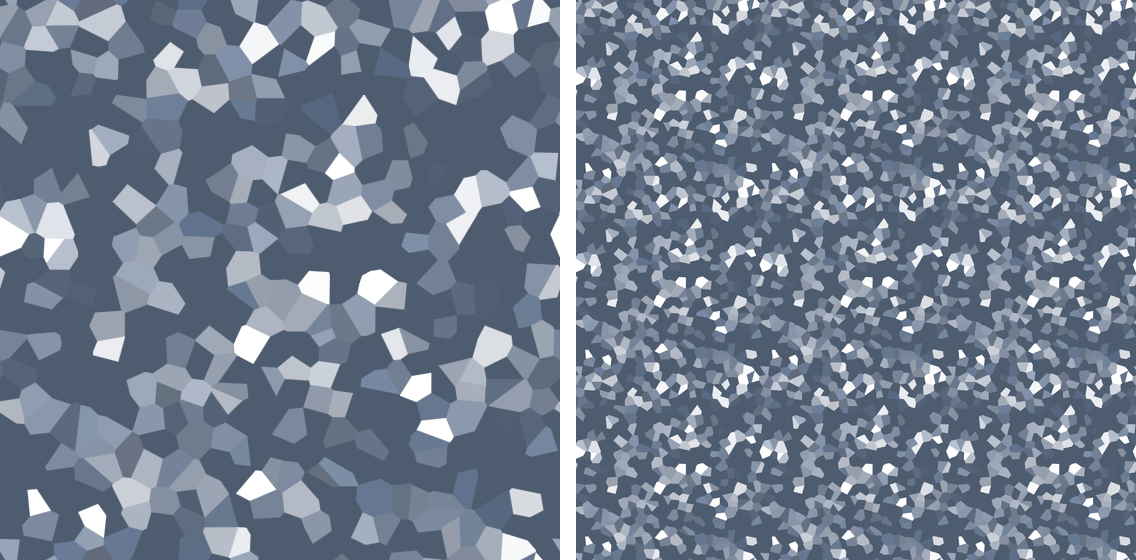
Left, the tile; right, the same tile 3 across and 3 down.
Reproduce this texture procedurally as a Shadertoy shader.

```glsl
// Scattered crystal chips: a wrapping Voronoi mosaic of flat polygons.
// About half of the cells melt into a slate ground; the others climb a
// steel-blue ramp towards white, with the brightest chips being the rarest.

const float CELLS = 22.0;          // whole number of cells per tile side
const float GROUND_SHARE = 0.47;   // share of cells left as plain ground

const vec3 SLATE = vec3(0.307, 0.360, 0.437);
const vec3 STEEL = vec3(0.420, 0.480, 0.570);
const vec3 WHITE = vec3(1.0);
const vec3 BLUE_SHIFT = vec3(-0.025, -0.005, 0.025);

// Integer hash giving three values in 0..1
vec3 hash3(vec2 cell, uint seed) {
    uvec3 v = uvec3(uvec2(cell), seed) * 1664525u + 1013904223u;
    v.x += v.y * v.z; v.y += v.z * v.x; v.z += v.x * v.y;
    v ^= v >> 16u;
    v.x += v.y * v.z; v.y += v.z * v.x; v.z += v.x * v.y;
    return vec3(v >> 8u) / 16777216.0;
}

// Flat colour of a chip from its rank (0..1) and its tint (0..1)
vec3 chipColor(float rank, float tint, float groundShare) {
    float t = max(rank - groundShare, 0.0) / (1.0 - groundShare);
    float light = min(0.62 * t + 0.48 * pow(t, 7.0), 1.0);
    float steelStop = 0.16;
    vec3 color = mix(SLATE, STEEL, min(light / steelStop, 1.0));
    color = mix(color, WHITE, max(light - steelStop, 0.0) / (1.0 - steelStop));
    float tintAmount = smoothstep(0.0, 0.1, light) * (1.0 - light);
    return color + BLUE_SHIFT * (2.0 * tint - 1.0) * tintAmount;
}

// Voronoi mosaic with wrapped cells and smoothed borders
vec3 chipMosaic(vec2 uv, float cells, float edgeWidth) {
    vec2 p = uv * cells;
    vec2 home = floor(p);
    float nearDist = 1e5, nextDist = 1e5;
    vec2 nearSite = vec2(0.0), nextSite = vec2(0.0);
    vec2 nearCell = vec2(0.0), nextCell = vec2(0.0);

    // Find the two closest sites
    for (int y = -2; y <= 2; y++) {
        for (int x = -2; x <= 2; x++) {
            vec2 grid = home + vec2(x, y);
            vec2 cell = mod(grid, cells);
            vec2 site = grid + hash3(cell, 7u).xy - p;
            float d = dot(site, site);
            if (d < nearDist) {
                nextDist = nearDist; nextSite = nearSite; nextCell = nearCell;
                nearDist = d; nearSite = site; nearCell = cell;
            } else if (d < nextDist) {
                nextDist = d; nextSite = site; nextCell = cell;
            }
        }
    }

    // Blend the two chips across their shared border
    float border = (nextDist - nearDist) / (2.0 * max(length(nextSite - nearSite), 1e-4));
    vec3 nearLook = hash3(nearCell, 31u);
    vec3 nextLook = hash3(nextCell, 31u);
    vec3 nearColor = chipColor(nearLook.x, nearLook.y, GROUND_SHARE);
    vec3 nextColor = chipColor(nextLook.x, nextLook.y, GROUND_SHARE);
    return mix(nextColor, nearColor, smoothstep(-edgeWidth, edgeWidth, border));
}

void mainImage(out vec4 fragColor, in vec2 fragCoord) {
    vec2 uv = fragCoord / iResolution.xy;
    float edgeWidth = 0.8 * CELLS / iResolution.y;
    fragColor = vec4(chipMosaic(uv, CELLS, edgeWidth), 1.0);
}
```
